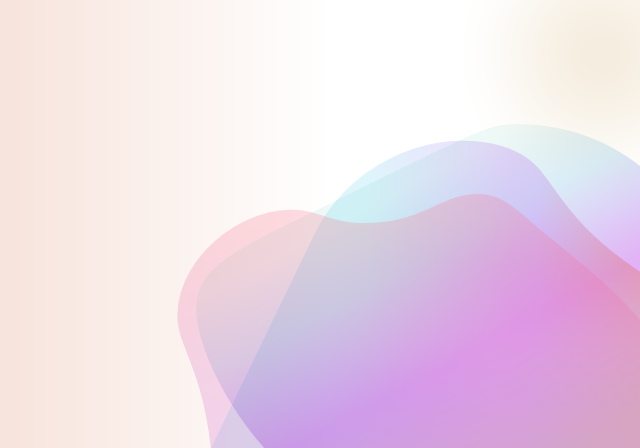
Write a WebGL 1 fragment shader that draws this background.

```glsl
precision highp float;

uniform vec2 u_resolution;

#define ASPECT 1.43
#define SEGMENTS 14
#define BLUSH vec3(0.967, 0.893, 0.860)
#define SAND vec3(0.962, 0.928, 0.873)
#define MINT vec3(0.935, 0.980, 0.970)
#define SKY vec3(0.855, 0.930, 0.970)
#define LILAC vec3(0.885, 0.700, 0.965)
#define TAUPE vec3(0.840, 0.770, 0.820)
#define CYAN vec3(0.870, 0.960, 0.985)
#define VIOLET vec3(0.950, 0.850, 0.990)
#define CORAL vec3(0.970, 0.450, 0.550)
#define ORCHID vec3(0.850, 0.410, 0.800)

// Outline state: current point, pen end, squared distance, inside sign
vec2 point, pen;
float nearest, side;

float ramp(float from, float to, float x) {
  return clamp((x - from) / (to - from), 0.0, 1.0);
}

vec2 bezier(vec2 a, vec2 b, vec2 c, vec2 d, float t) {
  vec2 m = mix(b, c, t);
  return mix(mix(mix(a, b, t), m, t), mix(m, mix(c, d, t), t), t);
}

void moveTo(vec2 start) {
  pen = start;
  nearest = 1e3;
  side = -1.0;
}

// Adds a cubic; each crossing above the point flips the side
void curveTo(vec2 b, vec2 c, vec2 d) {
  vec2 a = pen;
  for (int i = 1; i <= SEGMENTS; i++) {
    vec2 next = bezier(a, b, c, d, float(i) / float(SEGMENTS));
    vec2 edge = next - pen;
    vec2 rel = point - pen;
    vec2 gap = rel - edge * clamp(dot(rel, edge) / dot(edge, edge), 0.0, 1.0);
    nearest = min(nearest, dot(gap, gap));
    if ((pen.x > point.x) != (next.x > point.x)) {
      if (rel.y < edge.y * rel.x / edge.x) side = -side;
    }
    pen = next;
  }
}

float coverage() {
  return clamp(0.5 + side * sqrt(nearest) * u_resolution.y, 0.0, 1.0);
}

// Broad pale sheet reaching the right edge
float backSheet() {
  moveTo(vec2(0.609, -0.02));
  curveTo(vec2(0.515, 0.075), vec2(0.438, 0.225), vec2(0.438, 0.312));
  curveTo(vec2(0.438, 0.400), vec2(0.520, 0.440), vec2(0.693, 0.524));
  curveTo(vec2(0.800, 0.576), vec2(0.930, 0.642), vec2(1.041, 0.693));
  curveTo(vec2(1.090, 0.716), vec2(1.120, 0.723), vec2(1.152, 0.723));
  curveTo(vec2(1.270, 0.723), vec2(1.370, 0.685), vec2(1.460, 0.605));
  return coverage();
}

// Cyan sheet with a straight left flank
float middleSheet() {
  moveTo(vec2(0.462, -0.02));
  curveTo(vec2(0.541, 0.144), vec2(0.621, 0.308), vec2(0.700, 0.472));
  curveTo(vec2(0.765, 0.612), vec2(0.910, 0.686), vec2(1.032, 0.686));
  curveTo(vec2(1.115, 0.686), vec2(1.175, 0.660), vec2(1.208, 0.619));
  curveTo(vec2(1.260, 0.555), vec2(1.290, 0.480), vec2(1.460, 0.374));
  return coverage();
}

// Pink sheet with two crests
float frontSheet() {
  moveTo(vec2(0.474, -0.04));
  curveTo(vec2(0.462, 0.165), vec2(0.396, 0.225), vec2(0.396, 0.294));
  curveTo(vec2(0.396, 0.420), vec2(0.530, 0.532), vec2(0.651, 0.532));
  curveTo(vec2(0.710, 0.532), vec2(0.740, 0.502), vec2(0.812, 0.502));
  curveTo(vec2(0.950, 0.502), vec2(0.980, 0.567), vec2(1.069, 0.567));
  curveTo(vec2(1.120, 0.567), vec2(1.150, 0.535), vec2(1.190, 0.502));
  curveTo(vec2(1.280, 0.425), vec2(1.375, 0.360), vec2(1.460, 0.250));
  return coverage();
}

void main() {
  point = gl_FragCoord.xy / u_resolution * vec2(ASPECT, 1.0);

  // Backdrop: blush from the left, sandy glow at the upper right
  vec3 color = mix(BLUSH, vec3(1.0), ramp(0.0, 0.74, point.x));
  float glow = 1.0 - smoothstep(0.0, 0.34, distance(point, vec2(1.342, 0.879)));
  color = mix(color, SAND, glow);

  // Back sheet tint along a diagonal
  float slope = dot(point, vec2(0.478, -0.878));
  vec3 tint = mix(MINT, SKY, ramp(-0.08, 0.08, slope));
  tint = mix(tint, LILAC, ramp(0.08, 0.31, slope));
  tint = mix(tint, TAUPE, ramp(0.33, 0.61, slope));
  color *= mix(vec3(1.0), tint, backSheet());

  // Middle sheet tint from left to right, paler below
  tint = mix(CYAN, VIOLET, ramp(0.82, 1.14, point.x));
  tint = mix(tint, vec3(1.0, 0.85, 0.76), ramp(1.2, 1.42, point.x));
  tint = mix(tint, vec3(1.0), 0.6 * smoothstep(0.45, 0.2, point.y) * ramp(0.6, 1.1, point.x));
  color *= mix(vec3(1.0), tint, middleSheet());

  // Translucent front sheet
  tint = mix(ORCHID, CORAL, ramp(0.1, 0.5, point.y));
  color = mix(color, tint, 0.25 * frontSheet());

  gl_FragColor = vec4(color, 1.0);
}
```
